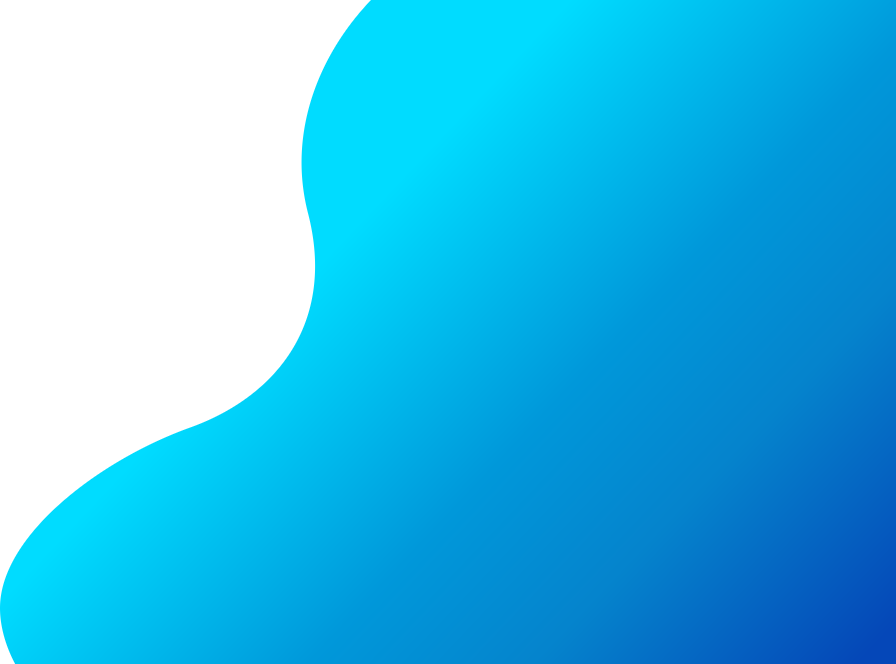
Give the GLSL for this background, as a WebGL 1 fragment shader.

```glsl
precision highp float;
// A white field beside a wavy blob with a diagonal cyan to deep blue gradient.

uniform vec2 u_resolution;

// Artboard units: x runs right, y runs down
const vec2 ARTBOARD = vec2(768.0, 570.0);

// Joints of the wavy edge, from top to bottom
const vec2 EDGE_TOP = vec2(318.0, 0.0);
const vec2 EDGE_WAIST = vec2(264.0, 183.0);
const vec2 EDGE_SHOULDER = vec2(163.0, 367.0);
const vec2 EDGE_LEFT = vec2(0.0, 522.0);
const vec2 EDGE_BOTTOM = vec2(13.0, 570.0);

// Gradient direction, and the stops along it
const vec2 GRADIENT_AXIS = vec2(0.727, 0.688);
const float STOP_CYAN = 355.0;
const float STOP_SKY = 584.0;
const float STOP_BLUE = 726.0;
const float STOP_DEEP = 925.0;

const vec3 WHITE = vec3(1.0);
const vec3 CYAN = vec3(0.0, 0.863, 1.0);
const vec3 SKY = vec3(0.0, 0.596, 0.855);
const vec3 BLUE = vec3(0.02, 0.515, 0.802);
const vec3 DEEP = vec3(0.02, 0.28, 0.72);

vec2 bezier(vec2 a, vec2 b, vec2 c, vec2 d, float t) {
  float s = 1.0 - t;
  return s * s * s * a + 3.0 * s * t * (s * b + t * c) + t * t * t * d;
}

vec2 bezierTangent(vec2 a, vec2 b, vec2 c, vec2 d, float t) {
  float s = 1.0 - t;
  return s * s * (b - a) + 2.0 * s * t * (c - b) + t * t * (d - c);
}

// Signed distance to a curve that always descends; positive on its right
float curveDistance(vec2 p, vec2 a, vec2 b, vec2 c, vec2 d) {
  float low = 0.0;
  float high = 1.0;
  for (int i = 0; i < 18; i++) {
    float middle = 0.5 * (low + high);
    if (bezier(a, b, c, d, middle).y < p.y) low = middle;
    else high = middle;
  }
  float t = 0.5 * (low + high);
  vec2 tangent = normalize(bezierTangent(a, b, c, d, t));
  return (p.x - bezier(a, b, c, d, t).x) * tangent.y;
}

// Choose the part of the edge that lies at this height
float edgeDistance(vec2 p) {
  if (p.y < EDGE_WAIST.y)
    return curveDistance(p, EDGE_TOP, vec2(274.0, 46.0), vec2(246.0, 113.0), EDGE_WAIST);
  if (p.y < EDGE_SHOULDER.y)
    return curveDistance(p, EDGE_WAIST, vec2(288.0, 276.0), vec2(238.0, 340.0), EDGE_SHOULDER);
  if (p.y < EDGE_LEFT.y)
    return curveDistance(p, EDGE_SHOULDER, vec2(85.0, 395.0), vec2(0.0, 460.0), EDGE_LEFT);
  return curveDistance(p, EDGE_LEFT, vec2(0.0, 538.0), vec2(5.0, 555.0), EDGE_BOTTOM);
}

float ramp(float from, float to, float x) {
  return clamp((x - from) / (to - from), 0.0, 1.0);
}

vec3 blobColor(vec2 p) {
  float along = dot(p, GRADIENT_AXIS);
  vec3 color = mix(CYAN, SKY, ramp(STOP_CYAN, STOP_SKY, along));
  color = mix(color, BLUE, ramp(STOP_SKY, STOP_BLUE, along));
  return mix(color, DEEP, ramp(STOP_BLUE, STOP_DEEP, along));
}

void main() {
  vec2 uv = gl_FragCoord.xy / u_resolution;
  vec2 p = vec2(uv.x, 1.0 - uv.y) * ARTBOARD;

  // Blend across one pixel at the edge
  float pixel = ARTBOARD.y / u_resolution.y;
  float coverage = clamp(edgeDistance(p) / pixel + 0.5, 0.0, 1.0);
  gl_FragColor = vec4(mix(WHITE, blobColor(p), coverage), 1.0);
}
```
